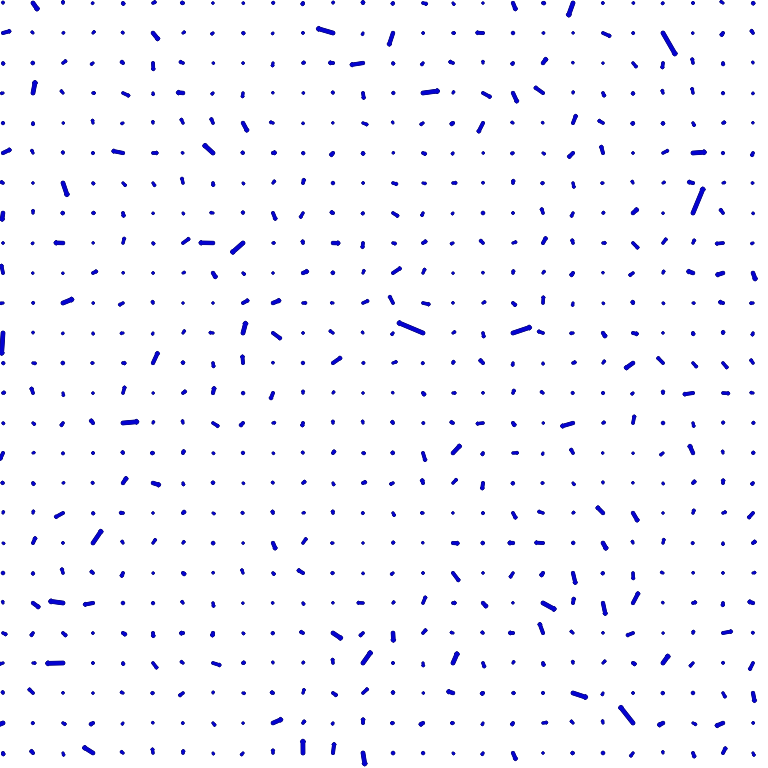
Reproduce this pattern procedurally as a Shadertoy shader.

```glsl
const float CELLS_PER_CANVAS = 25.6;
const vec2 GRID_ORIGIN = vec2(0.1, 0.5);   // first grid point, in cells
const float MAX_LENGTH = 0.85;
const vec3 PAPER = vec3(1.0);
const vec3 INK_CORE = vec3(0.02, 0.01, 0.82);
const vec3 INK_RIM = vec3(0.06, 0.06, 0.48);

vec3 hash32(vec2 cell) {
    vec3 q = fract(cell.xyx * vec3(0.1031, 0.1030, 0.0973));
    q += dot(q, q.yxz + 33.33);
    return fract((q.xxy + q.yzz) * q.zyx);
}

float segmentDistance(vec2 p, vec2 tip) {
    float t = clamp(dot(p, tip) / max(dot(tip, tip), 1e-6), 0.0, 1.0);
    return length(p - tip * t);
}

// Distance to a slightly diamond-shaped dot
float dotDistance(vec2 p, float radius) {
    float diamond = abs(p.x) + abs(p.y);
    return mix(length(p), diamond, 0.3) - radius;
}

// Arrow from the grid point to a round head, p relative to the grid point
float arrowDistance(vec2 p, vec3 rnd) {
    // Skewed lengths: mostly dots, a few long strokes
    float decay = -log(max(rnd.x, 0.001));
    float len = min(0.08 * pow(decay, 1.25), MAX_LENGTH);
    float angle = 6.2831853 * rnd.y;
    vec2 tip = len * vec2(cos(angle), sin(angle));

    float weight = clamp(0.55 * rnd.z * rnd.z + 2.0 * len, 0.0, 1.0);
    float headRadius = mix(0.062, 0.102, weight);
    float stroke = segmentDistance(p, tip) - 0.8 * headRadius;
    return min(stroke, dotDistance(p - tip, headRadius));
}

// Nearest arrow among the surrounding grid points
float fieldDistance(vec2 p) {
    vec2 home = round(p);
    float nearest = 1.0;
    for (int y = -1; y <= 1; y++) {
        for (int x = -1; x <= 1; x++) {
            vec2 cell = home + vec2(x, y);
            nearest = min(nearest, arrowDistance(p - cell, hash32(cell + 17.0)));
        }
    }
    return nearest;
}

void mainImage(out vec4 fragColor, in vec2 fragCoord) {
    vec2 p = fragCoord / iResolution.y * CELLS_PER_CANVAS - GRID_ORIGIN;
    float pixel = CELLS_PER_CANVAS / iResolution.y;
    float d = fieldDistance(p);

    // Dark rim around a bright core
    vec3 ink = mix(INK_RIM, INK_CORE, smoothstep(0.0, 0.045, -d));
    float coverage = 1.0 - smoothstep(-0.5 * pixel, 0.5 * pixel, d);
    fragColor = vec4(mix(PAPER, ink, coverage), 1.0);
}
```
